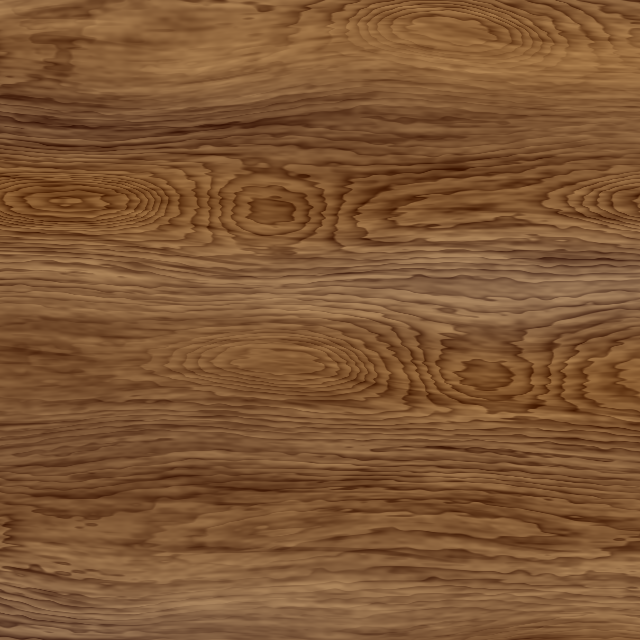
Reproduce this texture procedurally as a WebGL 1 fragment shader.

```glsl
precision highp float;
uniform vec2 u_resolution;

#define HEART_SPACING 0.26
#define HEART_OFFSET 0.16
#define RING_DENSITY 70.0
#define ARCH_HEIGHT 4.5
#define ARCH_WIDTH 0.055
#define RING_CONTRAST 0.78
#define FIBRE_CONTRAST 0.55
#define BASE_TONE 0.77
#define DARK_WOOD vec3(0.35, 0.20, 0.10)
#define LIGHT_WOOD vec3(0.61, 0.45, 0.29)

float hash(vec2 p) {
  p = fract(p * vec2(0.1031, 0.1137));
  p += dot(p, p.yx + 33.33);
  return fract((p.x + p.y) * p.x * 17.0);
}

float valueNoise(vec2 p) {
  vec2 cell = floor(p), f = fract(p);
  f = f * f * (3.0 - 2.0 * f);
  float low = mix(hash(cell), hash(cell + vec2(1.0, 0.0)), f.x);
  float high = mix(hash(cell + vec2(0.0, 1.0)), hash(cell + 1.0), f.x);
  return mix(low, high, f.y);
}

// Zero-centred noise, stretched by frequency and shifted by seed
float grain(vec2 p, vec2 frequency, float seed) {
  return valueNoise(p * frequency + seed * vec2(17.3, 41.7) + 50.0) - 0.5;
}

// Gentle sway of the fibres
vec2 flow(vec2 p) {
  float sway = 0.012 * sin(5.0 * p.x + 9.0 * p.y)
             + 0.006 * sin(11.0 * p.x - 17.0 * p.y + 1.0);
  return vec2(p.x, p.y + sway + 0.035 * grain(p, vec2(3.0, 6.0), 1.0));
}

// Growth-ring count: arches along each heart line, straight lines between
float ringField(vec2 p) {
  float rowPosition = (p.y - HEART_OFFSET) / HEART_SPACING;
  float row = floor(rowPosition + 0.5);
  float d = (rowPosition - row) * HEART_SPACING;
  float arch = sin(7.0 * p.x + 2.1 * row) + 0.5 * sin(13.0 * p.x + 4.7 * row);
  arch *= ARCH_HEIGHT * (0.15 + abs(sin(0.8 * row)));
  float rings = RING_DENSITY * sqrt(d * d + 0.0009)
              + arch * exp(-d * d / (ARCH_WIDTH * ARCH_WIDTH))
              + 2.6 * grain(p, vec2(3.5, 10.0), 2.0);
  return rings + 0.5 * sin(0.9 * rings);
}

// Sharp dark edge that fades across the ring
float ringShade(float rings) {
  float s = fract(rings);
  return smoothstep(0.0, 0.16, s) * pow(1.0 - s, 2.2) * 1.35;
}

void main() {
  vec2 p = gl_FragCoord.xy / u_resolution.y;
  vec2 q = flow(p);

  // Broad light and dark bands
  float tone = BASE_TONE - 0.13 * cos(6.2832 * (q.y - 0.28) / 0.52);
  tone += 0.45 * grain(q, vec2(1.6, 9.0), 3.0);
  tone += 0.30 * grain(q, vec2(2.5, 28.0), 4.0);

  // Rings with ragged edges and uneven strength
  float ragged = 0.45 * grain(q, vec2(45.0, 230.0), 5.0)
               + 0.35 * grain(q, vec2(14.0, 70.0), 6.0);
  float strength = smoothstep(-0.35, 0.25, grain(q, vec2(2.5, 9.0), 7.0));
  float rings = ringField(q) + ragged;
  tone -= RING_CONTRAST * mix(0.25, 1.0, strength) * ringShade(rings);

  // Long and short fibres
  float fibres = 0.8 * grain(q, vec2(5.0, 120.0), 8.0)
               + 0.7 * grain(q, vec2(16.0, 230.0), 9.0)
               + 0.4 * grain(q, vec2(70.0, 300.0), 10.0);
  tone += FIBRE_CONTRAST * fibres;

  // Dark pores and a few slanted cracks
  float pores = smoothstep(0.2, 0.42, grain(q, vec2(22.0, 210.0), 11.0));
  vec2 slanted = vec2(q.x, q.y + 0.07 * p.x);
  float cracks = smoothstep(0.34, 0.46, grain(slanted, vec2(4.0, 95.0), 12.0));
  tone -= 0.22 * pores + 0.35 * cracks;

  // Colour, drifting between grey brown and orange brown
  vec3 wood = mix(DARK_WOOD, LIGHT_WOOD, clamp(tone, -0.5, 1.25));
  float warmth = grain(q, vec2(1.2, 7.0), 13.0) + 0.3 * cos(24.17 * (q.y - 0.42));
  wood += warmth * vec3(0.025, -0.004, -0.045);
  gl_FragColor = vec4(clamp(wood, 0.0, 1.0), 1.0);
}
```
